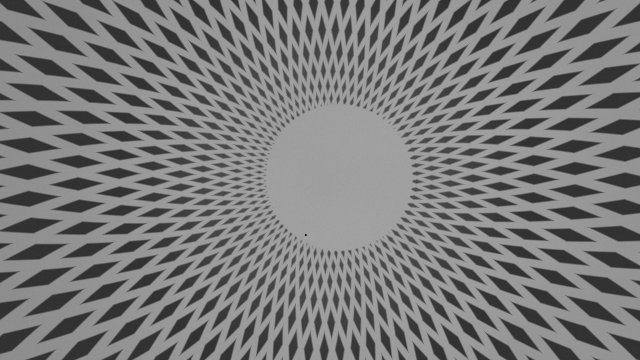
A Shadertoy shader for this pattern:

```glsl
// Draws a grey spiral lattice of dark diamonds widening around a plain round opening.

const float TAU = 6.2831853;
const float SPOKES = 70.0;        // diamonds in each ring
const float RING_GROWTH = 1.2205; // ratio between neighbouring ring spacings
const vec2 LATTICE_CENTER = vec2(0.0185, 0.0104);
const vec2 HOLE_CENTER = vec2(0.0532, 0.0069);
const float HOLE_RADIUS = 0.204;

float hash(vec2 p) {
    return fract(sin(dot(p, vec2(127.1, 311.7))) * 43758.5453);
}

// Smooth value noise for the uneven paper
float noise(vec2 p) {
    vec2 cell = floor(p);
    vec2 f = fract(p);
    f = f * f * (3.0 - 2.0 * f);
    float low = mix(hash(cell), hash(cell + vec2(1.0, 0.0)), f.x);
    float high = mix(hash(cell + vec2(0.0, 1.0)), hash(cell + vec2(1.0, 1.0)), f.x);
    return mix(low, high, f.y);
}

float disc(vec2 p, float radius, float blur) {
    return 1.0 - smoothstep(-blur, blur, length(p) - radius);
}

// Two opposing spiral families cross to make the diamond cells
float diamonds(vec2 p, float spokes, float growth, float blur) {
    float radius = length(p);
    float ring = log(max(radius - 0.059, 0.005) / 0.191) / log(growth);
    float spoke = spokes * (atan(p.y, p.x) + 0.014) / TAU;
    vec2 cell = abs(fract(vec2(0.5 * ring + spoke, 0.5 * ring - spoke)) - 0.5);
    float halfSize = mix(0.23, 0.295, smoothstep(0.17, 0.36, radius));
    float cellWidth = TAU * radius / spokes;
    float softness = blur / max(cellWidth, 0.005);
    return 1.0 - smoothstep(-softness, softness, max(cell.x, cell.y) - halfSize);
}

void mainImage(out vec4 fragColor, in vec2 fragCoord) {
    vec2 uv = (fragCoord - 0.5 * iResolution.xy) / iResolution.y;
    float blur = max(0.0032, 0.8 / iResolution.y);
    vec2 p = uv - LATTICE_CENTER;
    float radius = length(p);

    // Paper dims toward the corners, more on the left
    float paper = 0.625 - 0.06 * smoothstep(0.25, 1.0, radius) + 0.012 * uv.x;
    paper += 0.012 * (noise(uv * 9.0) - 0.5);

    // Ink is darker on the large outer diamonds
    float ink = mix(0.30, 0.195, smoothstep(0.2, 0.6, radius));
    float opening = disc(uv - HOLE_CENTER, HOLE_RADIUS, blur);
    float mask = diamonds(p, SPOKES, RING_GROWTH, blur) * (1.0 - opening);
    float shade = mix(paper, ink, mask);

    // Small speck in the opening, then fine grain
    shade = mix(shade, 0.04, disc(uv - vec2(-0.0394, -0.153), 0.0025, 0.001));
    shade += 0.012 * (hash(floor(uv * 288.0)) - 0.5);
    fragColor = vec4(vec3(shade), 1.0);
}
```
